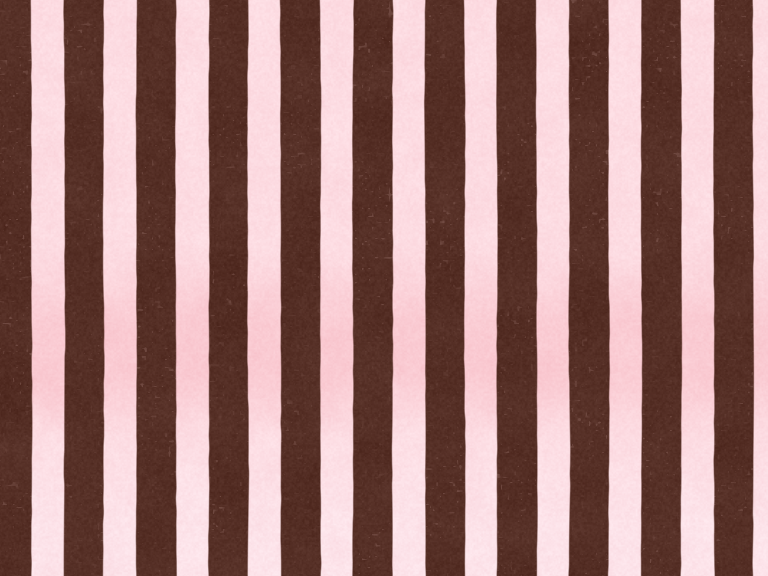
Reproduce this pattern procedurally as a Shadertoy shader.

```glsl
// Vertical chocolate and pink stripes painted on softly grained paper.

float hash(vec2 cell) {
    vec3 q = fract(vec3(cell.xyx) * vec3(0.1031, 0.1030, 0.0973));
    q += dot(q, q.yzx + 33.33);
    return fract((q.x + q.y) * q.z);
}

float noise(vec2 p) {
    vec2 i = floor(p), f = fract(p);
    f = f * f * (3.0 - 2.0 * f);
    return mix(mix(hash(i), hash(i + vec2(1, 0)), f.x),
               mix(hash(i + vec2(0, 1)), hash(i + vec2(1, 1)), f.x), f.y);
}

float fbm(vec2 p) {
    float sum = 0.0, gain = 0.5;
    for (int i = 0; i < 4; i++) {
        sum += gain * noise(p);
        p = p * 2.03 + 17.0;
        gain *= 0.5;
    }
    return sum;
}

// Signed distance to the pink bands; each edge wavers on its own.
float pinkBand(vec2 p) {
    float period = 0.1253;
    float x = (p.x - 0.0832) / period + 0.5;
    float side = step(0.5, fract(x));
    float edgeId = floor(x) * 2.0 + side;
    float waver = 0.0028 * (noise(vec2(edgeId * 7.0 + 3.0, p.y * 5.0)) - 0.5)
                + 0.0012 * (noise(vec2(edgeId * 7.0 + 40.0, p.y * 45.0)) - 0.5);
    return abs(fract(x) - 0.5) * period - 0.0283 + waver;
}

// Pink wash: a rosier belt below the middle, paler towards the foot.
vec3 pinkPaint(vec2 p) {
    float y = p.y + 0.05 * (fbm(p * vec2(6.0, 3.0)) - 0.5);
    float belt = smoothstep(0.23, 0.36, y) * (1.0 - smoothstep(0.42, 0.59, y));
    vec3 wash = mix(vec3(0.99, 0.89, 0.915), vec3(0.99, 0.86, 0.885), smoothstep(0.05, 0.3, y));
    wash = mix(wash, vec3(0.98, 0.795, 0.825), belt);
    float grain = noise(p * 210.0) + noise(p * 380.0 + 9.0) - 1.0;
    float mottle = fbm(p * 22.0) - 0.47;
    return wash + vec3(0.008, 0.026, 0.023) * grain + vec3(0.01, 0.04, 0.035) * mottle;
}

// Brown paint: fine tooth, cloudy wear and sparse pale flecks.
vec3 brownPaint(vec2 p) {
    float grain = noise(p * 230.0 + 5.0) + noise(p * 400.0) - 1.0;
    float cloud = fbm(p * vec2(9.0, 14.0) + 60.0) - 0.47;
    vec3 paint = vec3(0.332, 0.182, 0.145) + 0.032 * grain + 0.05 * cloud;
    float wear = smoothstep(0.4, 0.65, fbm(p * 8.0 + 31.0));
    float fleck = smoothstep(0.83, 0.97, noise(p * vec2(170.0, 210.0) + 80.0));
    return mix(paint, vec3(0.5, 0.35, 0.32), fleck * (0.2 + 0.4 * wear));
}

void mainImage(out vec4 fragColor, in vec2 fragCoord) {
    vec2 p = fragCoord / iResolution.y;
    float soft = max(0.75 / iResolution.y, 0.0017);
    float pink = 1.0 - smoothstep(-soft, soft, pinkBand(p));
    fragColor = vec4(clamp(mix(brownPaint(p), pinkPaint(p), pink), 0.0, 1.0), 1.0);
}
```
